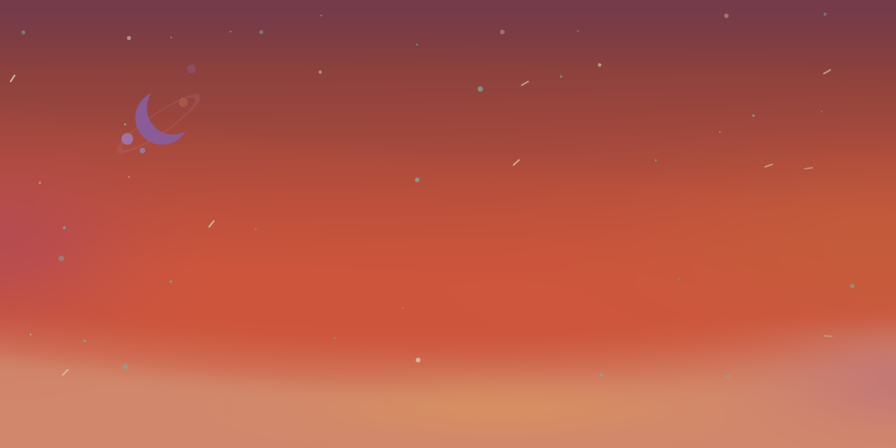
Reproduce this background procedurally as a Shadertoy shader.

```glsl
// Dusk sky in burnt orange with a violet crescent, small worlds and scattered stars.

#define STAR_CELL 0.11
#define STAR_AMOUNT 0.48
#define STAR_SIZE 0.0065
#define HAZE_CURVE 0.07
#define WISP_HEIGHT 0.007
#define MOON_POS vec2(0.362, 0.737)
#define MOON_RADIUS 0.060

const vec3 HAZE   = vec3(0.82, 0.53, 0.42);
const vec3 EMBER  = vec3(0.805, 0.335, 0.235);
const vec3 RUST   = vec3(0.53, 0.25, 0.24);
const vec3 PLUM   = vec3(0.46, 0.23, 0.29);
const vec3 ROSE   = vec3(0.70, 0.29, 0.33);
const vec3 AMBER  = vec3(0.85, 0.57, 0.37);
const vec3 COPPER = vec3(0.76, 0.37, 0.23);
const vec3 LILAC  = vec3(0.76, 0.46, 0.47);
const vec3 VIOLET = vec3(0.53, 0.37, 0.63);
const vec3 TEAL   = vec3(0.46, 0.70, 0.65);
const vec3 CREAM  = vec3(0.82, 0.78, 0.64);

float pixel;

vec2 hash2(vec2 p) {
    vec3 q = fract(p.xyx * vec3(0.1031, 0.1030, 0.0973));
    q += dot(q, q.yzx + 33.33);
    return fract((q.xx + q.yz) * q.zy);
}

// Coverage of a signed distance, softened over about one pixel
float fill(float d) { return 1.0 - smoothstep(-0.7 * pixel, 0.7 * pixel, d); }

float disc(vec2 p, vec2 center, float radius) {
    return fill(length(p - center) - radius);
}

// Soft elliptical glow
float glow(vec2 p, vec2 center, vec2 size) {
    vec2 q = (p - center) / size;
    return exp(-dot(q, q));
}

vec2 rotate(vec2 p, float a) {
    float c = cos(a), s = sin(a);
    return vec2(c * p.x + s * p.y, c * p.y - s * p.x);
}

vec3 sky(vec2 p) {
    // Layered sines give the haze faint horizontal wisps
    float wisp = 0.0;
    for (float i = 1.0; i < 4.0; i++)
        wisp += sin(p.x * 2.3 * i + p.y * 23.0 * i + i * 1.7) / i;
    float h = p.y + WISP_HEIGHT * wisp;
    float side = (p.x - 1.0) * (p.x - 1.0);

    vec3 c = mix(HAZE, EMBER, smoothstep(0.08, 0.27, h - HAZE_CURVE * side));
    c = mix(c, RUST, smoothstep(0.35, 0.95, h));
    c = mix(c, PLUM, smoothstep(0.82, 1.0, p.y));

    // Tinted light at the sides and along the horizon
    c = mix(c, ROSE, 0.8 * glow(p, vec2(0.0, 0.46), vec2(0.26, 0.17)));
    c = mix(c, COPPER, 0.7 * glow(p, vec2(2.0, 0.46), vec2(0.50, 0.17)));
    c = mix(c, AMBER, 0.7 * glow(p, vec2(1.12, 0.09), vec2(0.38, 0.06)));
    c = mix(c, LILAC, 0.8 * glow(p, vec2(2.02, 0.15), vec2(0.24, 0.10)));
    return c;
}

vec3 addStars(vec3 c, vec2 p) {
    vec2 cell = floor(p / STAR_CELL);
    vec2 pick = hash2(cell + 7.0);
    vec2 shape = hash2(cell + 41.0);
    vec2 center = (cell + 0.15 + 0.7 * hash2(cell + 19.0)) * STAR_CELL;
    float density = STAR_AMOUNT * mix(0.3, 1.0, smoothstep(0.4, 0.75, center.y));
    density *= smoothstep(0.12, 0.22, center.y);

    // Mostly small dots, with a few slanted flecks
    float radius = STAR_SIZE * mix(0.25, 1.0, shape.x * shape.x);
    vec2 q = rotate(p - center, pick.y * 1.2 - 0.2);
    float fleck = step(0.86, shape.y);
    q.x -= fleck * clamp(q.x, -0.008, 0.008);
    radius = mix(radius, 0.0018, fleck);
    vec3 tint = mix(TEAL, CREAM, step(0.6, shape.y));
    float alpha = step(pick.x, density) * mix(0.35, 0.9, pick.y);
    return mix(c, tint, alpha * fill(length(q) - radius));
}

vec3 addMoon(vec3 c, vec2 p) {
    // Thin tilted orbit behind the crescent
    vec2 q = rotate(p - vec2(0.354, 0.724), 0.60) / vec2(0.105, 0.022);
    float ring = abs(length(q) - 1.0) * 0.022;
    c = mix(c, vec3(0.72, 0.44, 0.44), 0.35 * fill(ring - 0.001));

    // Crescent: one disc cut by another
    float outer = length(p - MOON_POS) - MOON_RADIUS;
    float cut = length(p - MOON_POS - vec2(0.025, 0.022)) - 0.99 * MOON_RADIUS;
    c = mix(c, VIOLET, 0.9 * fill(max(outer, -cut)));

    // Small worlds nearby
    c = mix(c, vec3(0.62, 0.47, 0.68), 0.9 * disc(p, vec2(0.284, 0.690), 0.013));
    c = mix(c, vec3(0.57, 0.49, 0.70), 0.9 * disc(p, vec2(0.318, 0.664), 0.006));
    c = mix(c, vec3(0.68, 0.38, 0.29), 0.7 * disc(p, vec2(0.409, 0.771), 0.010));
    c = mix(c, VIOLET, 0.4 * disc(p, vec2(0.427, 0.846), 0.010));
    return c;
}

void mainImage(out vec4 fragColor, in vec2 fragCoord) {
    pixel = 1.0 / iResolution.y;
    vec2 p = fragCoord / iResolution.xy * vec2(2.0, 1.0);
    fragColor = vec4(addMoon(addStars(sky(p), p), p), 1.0);
}
```
